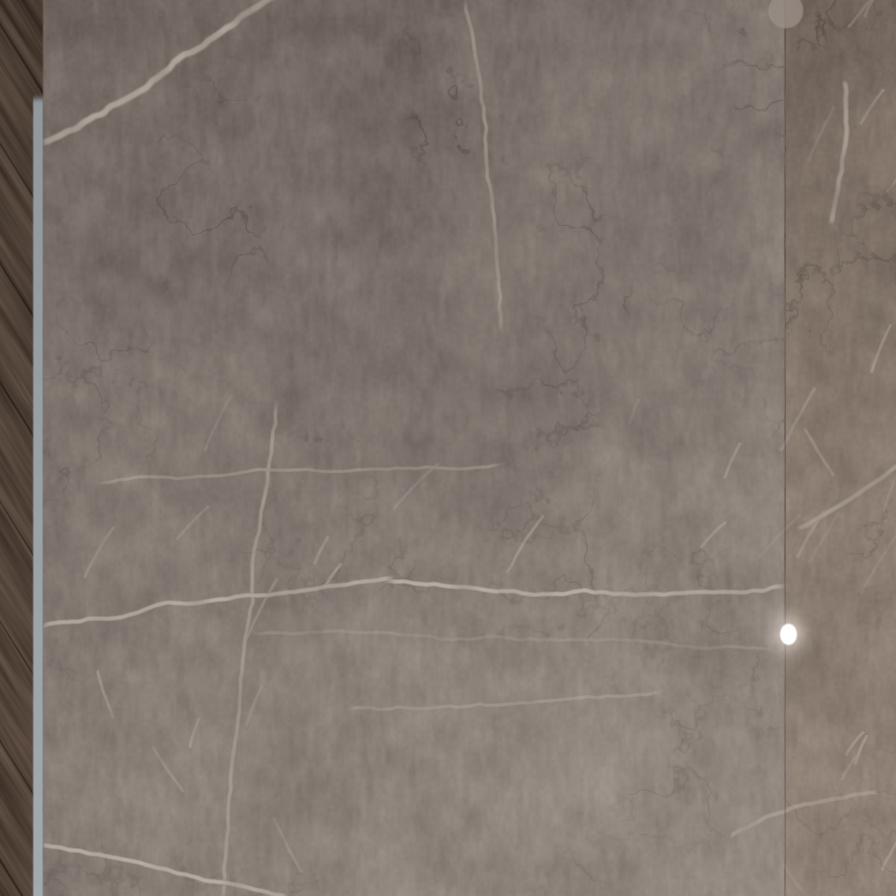
Write a WebGL 2 fragment shader that draws this texture.

```glsl
#version 300 es
precision highp float;
// Grey-brown veined stone slabs beside a wooden edge with a pale metal trim.

uniform vec2 u_resolution;
out vec4 fragColor;

const vec3 STONE_DARK  = vec3(0.415, 0.375, 0.352);
const vec3 STONE_LIGHT = vec3(0.610, 0.568, 0.535);
const vec3 WARM_TINT   = vec3(1.010, 0.985, 0.950);
const vec3 VEIN_COLOR  = vec3(0.740, 0.705, 0.670);
const vec3 WOOD_DARK   = vec3(0.215, 0.170, 0.140);
const vec3 WOOD_LIGHT  = vec3(0.400, 0.335, 0.285);
const vec3 TRIM_COLOR  = vec3(0.610, 0.640, 0.655);
const float SLAB_LEFT  = 0.048;
const float TRIM_LEFT  = 0.037;
const float TRIM_TOP   = 0.890;
const float SEAM_X     = 0.876;
const vec2 LAMP_POS    = vec2(0.880, 0.292);
const vec2 DISC_POS    = vec2(0.877, 0.988);
const int SCRATCHES    = 34;

float hash(vec2 p) {
  return fract(sin(dot(p, vec2(127.1, 311.7))) * 43758.5453);
}

float noise(vec2 p) {
  vec2 i = floor(p), f = fract(p);
  f = f * f * (3.0 - 2.0 * f);
  return mix(mix(hash(i), hash(i + vec2(1, 0)), f.x),
             mix(hash(i + vec2(0, 1)), hash(i + vec2(1, 1)), f.x), f.y);
}

float fbm(vec2 p) {
  float sum = 0.0, amp = 0.5;
  for (int i = 0; i < 5; i++) {
    sum += amp * noise(p);
    p = mat2(1.6, 1.2, -1.2, 1.6) * p + 7.3;
    amp *= 0.5;
  }
  return sum / 0.97;
}

// Coverage of a wobbling, bowed line from a to b.
float vein(vec2 p, vec2 a, vec2 b, float bow, float width) {
  float len = distance(a, b), px = 1.0 / u_resolution.y;
  vec2 dir = (b - a) / len, q = p - a;
  float run = dot(q, dir), t = run / len;
  float seed = dot(a, vec2(91.0, 57.0));
  float wobble = 0.008 * (noise(vec2(run * 22.0, seed)) - 0.5)
               + 0.003 * (noise(vec2(run * 90.0, seed + 9.0)) - 0.5);
  float off = abs(dot(q, vec2(-dir.y, dir.x)) - bow * 4.0 * t * (1.0 - t) - wobble * min(1.0, len * 4.0));
  float ends = smoothstep(-0.01, 0.03, t) * (1.0 - smoothstep(0.97, 1.01, t));
  float wear = 0.55 + 0.6 * noise(vec2(run * 45.0, seed + 3.0));
  return (1.0 - smoothstep(width * 0.3, width + px, off)) * ends * min(wear, 1.0);
}

float allVeins(vec2 p) {
  // Strong veins
  float v = 0.85 * vein(p, vec2(0.045, 0.300), vec2(0.440, 0.354), 0.004, 0.0026);
  v = max(v, 0.85 * vein(p, vec2(0.430, 0.354), vec2(0.876, 0.346), -0.012, 0.0026));
  v = max(v, 0.75 * vein(p, vec2(0.045, 0.838), vec2(0.310, 1.010), -0.006, 0.0045));
  v = max(v, 0.85 * vein(p, vec2(0.045, 0.058), vec2(0.320, -0.004), 0.004, 0.0026));
  // Faint veins
  v = max(v, 0.50 * vein(p, vec2(0.310, 0.550), vec2(0.248, -0.010), -0.006, 0.0022));
  v = max(v, 0.45 * vein(p, vec2(0.520, 1.000), vec2(0.560, 0.630), 0.004, 0.0022));
  v = max(v, 0.42 * vein(p, vec2(0.110, 0.464), vec2(0.560, 0.478), 0.003, 0.0018));
  v = max(v, 0.35 * vein(p, vec2(0.390, 0.207), vec2(0.740, 0.230), -0.003, 0.0018));
  v = max(v, 0.26 * vein(p, vec2(0.280, 0.296), vec2(0.860, 0.276), 0.002, 0.0018));
  // Veins of the right slab
  v = max(v, 0.60 * vein(p, vec2(0.945, 0.910), vec2(0.928, 0.750), 0.006, 0.0030));
  v = max(v, 0.55 * vein(p, vec2(0.890, 0.410), vec2(1.010, 0.485), -0.004, 0.0028));
  v = max(v, 0.45 * vein(p, vec2(0.815, 0.065), vec2(0.980, 0.115), 0.012, 0.0025));
  // Short slanted scratches, denser low down and to the right
  for (int i = 0; i < SCRATCHES; i++) {
    vec2 id = vec2(float(i), 4.7);
    float h = hash(id), k = hash(id + 2.3);
    vec2 start = vec2(1.0 - 0.95 * h * sqrt(h), 0.55 * k);
    if (i % 4 == 0) start = vec2(mix(SEAM_X, 1.0, h), k);
    float angle = mix(0.75, 1.25, hash(id + 5.1)) + (i % 7 == 3 ? 1.1 : 0.0);
    vec2 end = start + mix(0.025, 0.085, hash(id + 8.9)) * vec2(cos(angle), sin(angle));
    v = max(v, mix(0.15, 0.45, hash(id + 6.4)) * vein(p, start, end, 0.001, 0.0016));
  }
  return v;
}

vec3 stone(vec2 p) {
  float right = smoothstep(SEAM_X - 0.001, SEAM_X + 0.001, p.x);
  vec2 q = p + right * 5.0;
  float blotch = fbm(q * vec2(9.0, 7.0)) - 0.5;
  float mottle = fbm(q * 34.0 + 3.0) - 0.5;
  float streak = fbm(q * vec2(150.0, 45.0)) - 0.5;
  float grain = noise(q * 240.0) - 0.5;
  float tone = 0.50 + 0.55 * (0.5 - p.y) + 0.30 * (p.x - 0.5) - 0.10 * right;
  tone += 0.50 * blotch + 0.42 * mottle + 0.34 * streak + 0.10 * grain;
  // Dark broken outlines around rounded patches
  float outline = 1.0 - smoothstep(0.0, 0.035, abs(fbm(q * 22.0 + 11.0) - 0.5));
  float patches = smoothstep(0.45, 0.70, fbm(q * 8.0 + 21.0)) * mix(0.5, 1.0, p.y);
  tone -= 0.35 * outline * patches;
  vec3 color = mix(STONE_DARK, STONE_LIGHT, clamp(tone, -0.25, 1.2));
  color *= mix(vec3(1.0), WARM_TINT, right);
  color = mix(color, VEIN_COLOR, allVeins(p));
  float seam = 1.0 - smoothstep(0.0005, 0.002, abs(p.x - SEAM_X));
  return color * (1.0 - 0.13 * seam);
}

vec3 wood(vec2 p) {
  float slant = p.y + 1.6 * p.x;
  float grain = fbm(vec2(slant * 75.0, p.x * 14.0));
  float gap = abs(fract(slant * 7.5 + 0.2) - 0.5);
  vec3 color = mix(WOOD_DARK, WOOD_LIGHT, clamp(grain * 1.5 - 0.2, 0.0, 1.0));
  return color * mix(0.65, 1.0, smoothstep(0.0, 0.03, gap)) * mix(1.08, 0.88, p.y);
}

void main() {
  vec2 p = gl_FragCoord.xy / u_resolution;
  float soft = 0.0015;
  vec3 color = mix(wood(p), stone(p), smoothstep(-soft, soft, p.x - SLAB_LEFT));

  // Metal trim
  float trim = smoothstep(-soft, soft, p.x - TRIM_LEFT) * (1.0 - smoothstep(-soft, soft, p.x - SLAB_LEFT));
  trim *= 1.0 - smoothstep(-0.006, 0.006, p.y - TRIM_TOP);
  color = mix(color, TRIM_COLOR * mix(1.04, 0.92, p.y), trim);

  // Pale disc and small lamp reflection with its glow
  color = mix(color, STONE_LIGHT, 0.75 * (1.0 - smoothstep(0.018, 0.021, distance(p, DISC_POS))));
  float lamp = length((p - LAMP_POS) * vec2(1.25, 1.0));
  color += 0.28 * exp(-lamp * lamp * 1800.0);
  color = mix(color, vec3(1.0), 1.0 - smoothstep(0.010, 0.0135, lamp));
  fragColor = vec4(color, 1.0);
}
```
